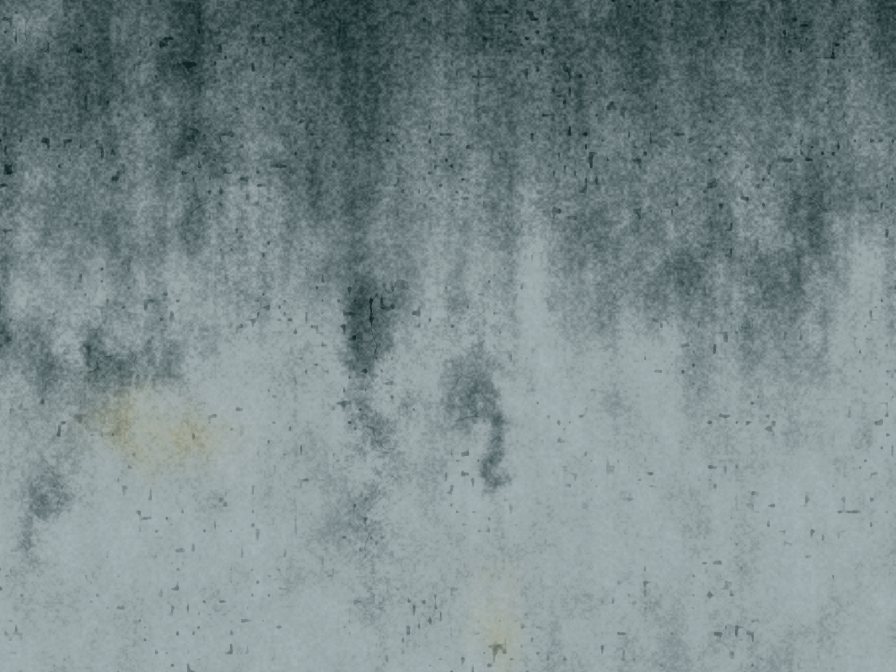
A WebGL 2 fragment shader for this texture:

```glsl
#version 300 es
precision highp float;

uniform vec2 u_resolution;
out vec4 outColor;

// Palette
const vec3 DAMP_COLOR = vec3(0.155, 0.235, 0.238);
const vec3 DRY_COLOR = vec3(0.645, 0.695, 0.705);
const vec3 OCHRE_TINT = vec3(0.035, 0.005, -0.065);

// Tone: 0 is damp, 1 is dry
const float DRY_TONE = 0.93;
const float STAIN_DEPTH = 0.42;
const float TOP_DEPTH = 0.35;
const float STAIN_EDGE = 0.67;
const float STREAK_GAIN = 0.34;
const float CLOUD_GAIN = 0.55;
const float GRAIN_GAIN = 0.52;
const float PIT_GAIN = 0.38;
const float CRACK_GAIN = 0.22;

// Weathered patches: centre, radii; then darkness
const int PATCH_COUNT = 11;
const vec4 PATCHES[PATCH_COUNT] = vec4[](
  vec4(0.08, 0.25, 0.03, 0.08), vec4(0.71, 0.41, 0.05, 0.05),
  vec4(0.55, 0.50, 0.03, 0.10), vec4(0.57, 0.28, 0.04, 0.20),
  vec4(0.14, 0.47, 0.17, 0.08), vec4(0.69, 0.52, 0.09, 0.06),
  vec4(0.29, 0.76, 0.05, 0.12), vec4(1.20, 0.64, 0.04, 0.14),
  vec4(1.04, 0.59, 0.13, 0.10), vec4(0.74, 0.31, 0.011, 0.08),
  vec4(0.00, 0.98, 0.08, 0.05));
const float PATCH_DARKNESS[PATCH_COUNT] = float[](
  0.42, 0.50, 0.42, 0.20, 0.38, 0.36, 0.24, 0.24, 0.20, 0.45, -0.55);

float hash(vec2 cell) {
  vec3 h = fract(cell.xyx * 0.1031);
  h += dot(h, h.yzx + 33.33);
  return fract((h.x + h.y) * h.z);
}

float noise(vec2 p) {
  vec2 cell = floor(p), f = fract(p);
  f = f * f * (3.0 - 2.0 * f);
  return mix(mix(hash(cell), hash(cell + vec2(1, 0)), f.x),
             mix(hash(cell + vec2(0, 1)), hash(cell + vec2(1, 1)), f.x), f.y);
}

float fbm(vec2 p) {
  float sum = 0.0, gain = 0.5;
  for (int i = 0; i < 5; i++) {
    sum += gain * noise(p);
    p = mat2(1.6, 1.2, -1.2, 1.6) * p + 17.3;
    gain *= 0.5;
  }
  return sum;
}

float blob(vec2 p, vec2 centre, vec2 radii) {
  vec2 d = (p - centre) / radii;
  return exp(-dot(d, d));
}

// Damp descending from the top with an uneven dripping edge
float stainTone(vec2 p) {
  float drip = 0.20 * (noise(vec2(p.x * 9.0, 2.5)) - 0.5)
             + 0.13 * (noise(vec2(p.x * 34.0, p.y * 2.0)) - 0.5);
  float rightSag = 0.10 * smoothstep(0.75, 0.9, p.x) * (1.0 - smoothstep(1.18, 1.3, p.x));
  float h = p.y - STAIN_EDGE + rightSag + drip + 0.25 * (fbm(p * 7.0) - 0.48);
  return DRY_TONE - STAIN_DEPTH * smoothstep(-0.17, 0.10, h)
       - TOP_DEPTH * smoothstep(0.72, 1.03, p.y + 0.6 * drip);
}

// Vertical runs at three widths
float streaks(vec2 p) {
  float wide = noise(vec2(p.x * 22.0, p.y * 1.3 + 4.0));
  float medium = noise(vec2(p.x * 58.0, p.y * 3.0 + 9.0));
  float thin = noise(vec2(p.x * 135.0, p.y * 7.0));
  return 0.45 * wide + 0.33 * medium + 0.22 * thin - 0.5;
}

void main() {
  vec2 p = gl_FragCoord.xy / u_resolution.y;
  vec2 warped = p + 0.09 * (vec2(fbm(p * 10.0), fbm(p * 10.0 + 41.0)) - 0.48);
  float cloud = fbm(p * vec2(6.0, 4.5) + 3.0) - 0.48;
  float mottle = fbm(p * vec2(28.0, 20.0) + 11.0);

  float tone = stainTone(p);
  float damp = smoothstep(0.95, 0.45, tone);
  tone += STREAK_GAIN * mix(0.5, 1.25, damp) * streaks(p);
  tone += CLOUD_GAIN * cloud * mix(0.6, 0.8, damp) + 0.34 * (mottle - 0.48);

  // Ragged patches
  float ragged = smoothstep(0.66, 0.34, mottle);
  float wear = 0.0;
  for (int i = 0; i < PATCH_COUNT; i++) {
    float cover = blob(warped, PATCHES[i].xy, PATCHES[i].zw);
    tone -= PATCH_DARKNESS[i] * cover * mix(0.35, 1.0, ragged);
    wear += cover;
  }
  wear = clamp(wear, 0.0, 1.0);

  // Hairline cracks around the patches
  float crack = 1.0 - smoothstep(0.0, 0.012, abs(fbm(p * 8.0 + 23.0) - 0.47));
  tone -= CRACK_GAIN * crack * wear * ragged;

  // Sandy grain and dark pits
  float grain = 0.55 * noise(p * 175.0) + 0.45 * noise(p * 340.0 + 7.0) - 0.5;
  tone += GRAIN_GAIN * mix(0.6, 1.0, max(damp, wear)) * grain;
  float pit = smoothstep(0.78, 0.95, noise(p * vec2(125.0, 105.0) + 31.0));
  tone -= PIT_GAIN * pit * smoothstep(0.38, 0.62, fbm(p * 13.0 + 5.0));

  // Dry areas level off gently below white
  tone = min(tone, 0.9 + 0.4 * (tone - 0.9));
  vec3 color = mix(DAMP_COLOR, DRY_COLOR, clamp(tone, -0.2, 1.12));
  float ochre = blob(warped, vec2(0.24, 0.36), vec2(0.11, 0.05))
              + 0.8 * blob(warped, vec2(0.745, 0.08), vec2(0.04, 0.07));
  color += OCHRE_TINT * ochre * mix(0.5, 1.2, ragged);
  outColor = vec4(color, 1.0);
}
```
